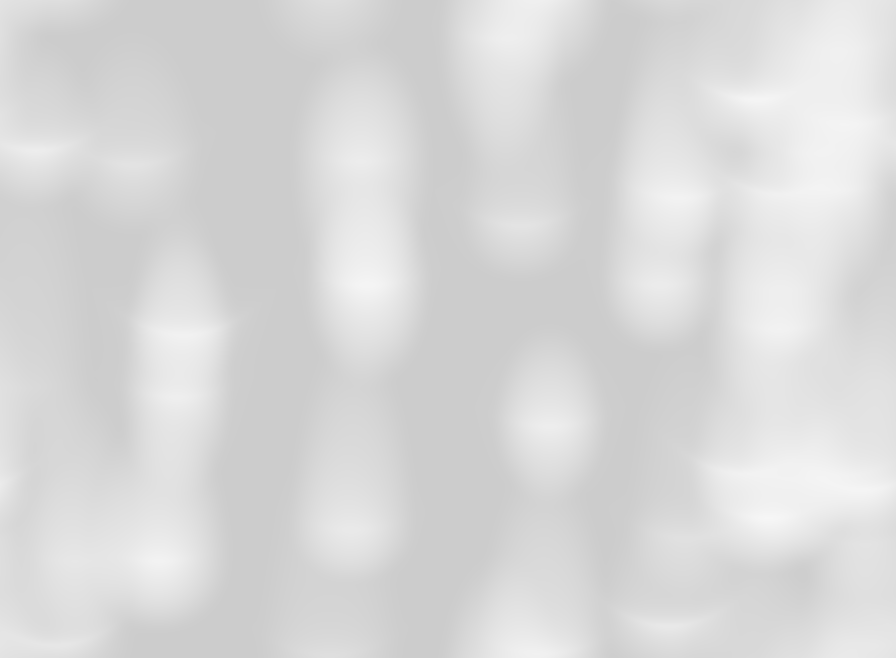
This texture is drawn by a Shadertoy shader. Its source:

```glsl
// Soft pale streaks on a grey ground, each ending in a bright smile-shaped glint.
// Drops are scattered in loose columns that crowd together toward one side;
// all distances wrap around the canvas, so the texture tiles.

const float TAU = 6.2831853;
const vec3 GROUND = vec3(0.80);
const vec3 GLOW = vec3(0.97);
const int COLUMNS = 9;
const int ROWS = 4;
const float CROWD_X = 0.91;        // where the columns crowd together
const float CROWDING = 0.72;       // 0 = evenly spaced columns
const float JITTER_X = 0.11;
const vec2 HALF_WIDTH = vec2(0.064, 0.092);
const vec2 HALO_UP = vec2(0.16, 0.42);
// Pairs below run from a crisp drop to a soft one
const vec2 HALO_DOWN = vec2(0.075, 0.25);
const vec2 GLINT_UP = vec2(0.012, 0.075);
const vec2 GLINT_DOWN = vec2(0.034, 0.065);
const vec2 GLINT_WIDTH = vec2(0.055, 0.040);
const vec2 GLINT_CURVE = vec2(7.0, 3.0);
const vec2 HALO_LIGHT = vec2(0.30, 0.52);
const vec2 GLINT_LIGHT = vec2(0.72, 0.46);

vec4 hash4(vec2 cell) {
    vec4 p = fract(cell.xyxy * vec4(0.1031, 0.1030, 0.0973, 0.1099) + 0.37);
    p += dot(p, p.wzxy + 33.33);
    return fract((p.xxyz + p.yzzw) * p.zywx);
}

float range(vec2 limits, float t) {
    return mix(limits.x, limits.y, t);
}

// Shortest offset on the wrapping canvas
vec2 wrapOffset(vec2 d) {
    return d - floor(d + 0.5);
}

// Light of one drop: a halo trailing upward from a ridge near its foot
float dropLight(vec2 d, vec4 rnd, float strength) {
    float soft = rnd.w;
    float across = d.x / range(HALF_WIDTH, rnd.x);
    float reach = d.y > 0.0 ? range(HALO_UP, rnd.y) : range(HALO_DOWN, soft * rnd.z);
    float along = d.y / reach;
    float halo = smoothstep(0.0, 1.0, 1.0 - across * across - along * along);

    // Steep fall above the curved ridge, slow fall below it
    float ridge = d.y - range(GLINT_CURVE, soft) * d.x * d.x;
    float fall = range(ridge > 0.0 ? GLINT_UP : GLINT_DOWN, soft);
    float rounded = sqrt(ridge * ridge + 0.000006) - 0.0025;
    float side = d.x / range(GLINT_WIDTH, soft);
    float window = max(1.0 - along * along, 0.0);
    float glint = exp(-rounded / fall - side * side) * window;

    return strength * (range(HALO_LIGHT, soft) * halo + range(GLINT_LIGHT, soft) * glint);
}

void mainImage(out vec4 fragColor, in vec2 fragCoord) {
    vec2 uv = fragCoord / iResolution.xy;
    float shade = 1.0;

    for (int c = 0; c < COLUMNS; c++) {
        // Columns pushed toward the crowded side
        float t = (float(c) + 0.5) / float(COLUMNS);
        float x = t - CROWDING / TAU * sin(TAU * (t - CROWD_X));

        for (int r = 0; r < ROWS; r++) {
            vec2 cell = vec2(c, r);
            vec4 place = hash4(cell + 7.0);
            vec4 form = hash4(cell * 1.7 + 41.0);
            vec2 centre = vec2(x + JITTER_X * (place.x - 0.5),
                               (float(r) + place.y) / float(ROWS) + 0.37 * float(c));
            float strength = mix(0.2, 0.95, sqrt(place.z));
            shade *= 1.0 - min(dropLight(wrapOffset(uv - centre), form, strength), 0.97);
        }
    }

    fragColor = vec4(mix(GROUND, GLOW, 1.0 - shade), 1.0);
}
```
